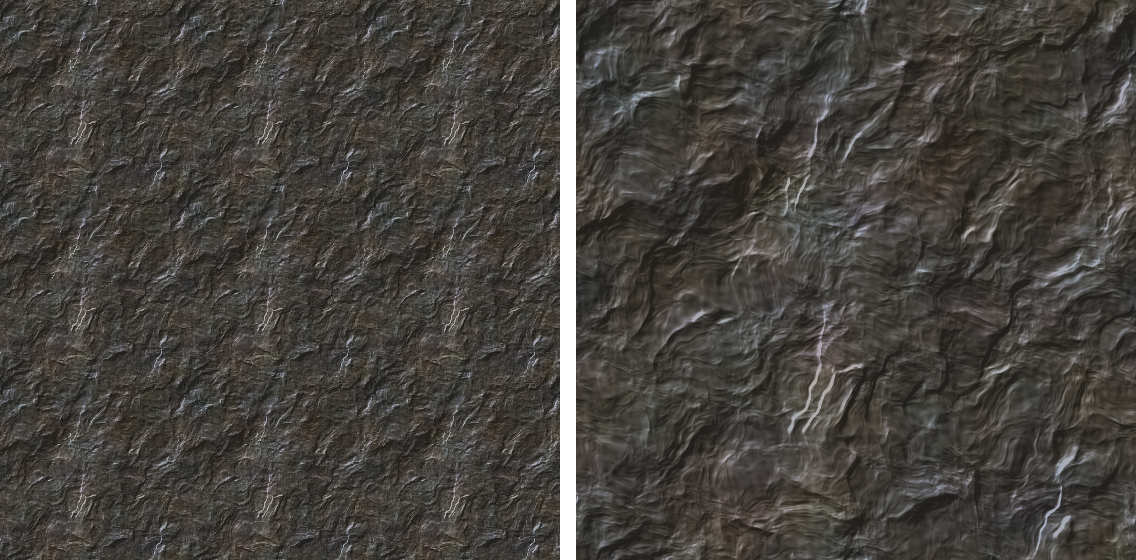
Left, the full canvas; right, a detail of the centre.
Write a Shadertoy shader that draws this texture.

```glsl
// Dark craggy slate, one rock tile repeated three times across and down.
// A sheared, warped height field is cut into sharp-lipped ledges and roughened
// by creases, then lit from the upper left; all noise wraps once per tile.

float hash(vec2 cell) {
    vec3 h = fract(cell.xyx * vec3(0.1031, 0.1030, 0.0973));
    h += dot(h, h.yzx + 33.33);
    return fract((h.x + h.y) * h.z);
}

// Dot product of an offset with the random unit gradient of a wrapped cell
float slopeAt(vec2 cell, vec2 offset, vec2 period) {
    float angle = 6.2832 * hash(mod(cell, period) + period * 1.7);
    return dot(vec2(cos(angle), sin(angle)), offset);
}

// Gradient noise with a whole number of cells per tile
float noise(vec2 p, vec2 period) {
    p *= period;
    vec2 i = floor(p), f = p - i;
    vec2 w = f * f * f * (f * (f * 6.0 - 15.0) + 10.0);
    vec2 r = vec2(1.0, 0.0);
    return mix(mix(slopeAt(i, f, period), slopeAt(i + r, f - r, period), w.x),
               mix(slopeAt(i + r.yx, f - r.yx, period), slopeAt(i + 1.0, f - 1.0, period), w.x), w.y);
}

float fbm(vec2 p, vec2 period) {
    float sum = 0.0, amp = 1.0;
    for (int i = 0; i < 4; i++) {
        sum += amp * noise(p, period);
        period *= 2.0;
        amp *= 0.5;
    }
    return sum;
}

// Returns the surface height in x and the broad slab level in y
vec2 rock(vec2 p) {
    vec2 q = p + 0.06 * vec2(fbm(p, vec2(5.0)), fbm(p + 0.37, vec2(5.0)));

    // Slabs lean up to the right: an integer shear keeps them periodic
    float slab = fbm(vec2(q.x - q.y, q.x), vec2(2.0, 3.0));

    // Ledges: sparse steps along the slab contours, each ending in a sharp lip
    float level = slab * 3.5;
    float rise = max(fract(level) - 0.78, 0.0) / 0.22;
    float broken = smoothstep(-0.1, 0.35, noise(p + 0.61, vec2(5.0)));
    float height = 0.085 * slab + 0.024 * broken * (floor(level) + rise * rise);

    // Creases: sharp folds at finer and finer scales
    vec2 period = vec2(6.0, 7.0);
    for (int i = 0; i < 5; i++) {
        height -= 0.47 / period.x * abs(noise(q + 0.19, period));
        period *= 2.0;
    }
    return vec2(height, slab);
}

void mainImage(out vec4 fragColor, in vec2 fragCoord) {
    vec2 p = fract(fragCoord / iResolution.xy * 3.0);

    // Light from the upper left by the height drop towards it
    vec2 here = rock(p);
    float drop = (here.x - rock(p + 0.0035 * vec2(-0.6, 0.8)).x) / 0.0035;

    // Fine streaked grain and darker hollows
    float grain = noise(p, vec2(84.0, 48.0)) + noise(p + 0.43, vec2(32.0, 90.0));
    float shade = clamp(drop + 0.7 * here.y + 0.8 * grain, -2.0, 3.2);
    float value = 0.238 * exp(0.325 * shade);

    // Warm shadows, cool highlights, faint rust and blue mineral patches
    vec3 tint = mix(vec3(1.07, 1.0, 0.89), vec3(0.99, 0.99, 1.03), smoothstep(0.12, 0.6, value));
    float rust = fbm(p + 0.83, vec2(5.0));
    float moss = fbm(p + 0.29, vec2(6.0));
    tint += rust * vec3(0.09, -0.02, -0.11) + moss * vec3(0.0, 0.04, -0.04);

    fragColor = vec4(clamp(value * tint, 0.0, 1.0), 1.0);
}
```
